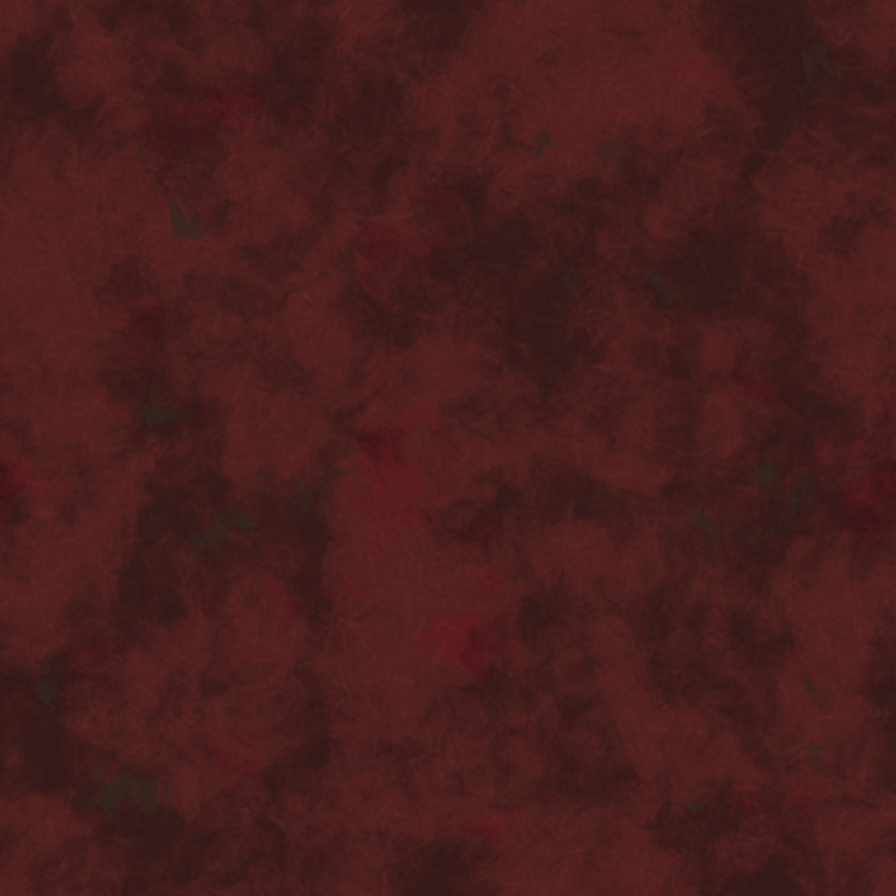
Give the GLSL for this texture, as a WebGL 2 fragment shader.

```glsl
#version 300 es
precision highp float;
// Dark red felted cloth: layered gradient noise gives worn, shadowy mottling,
// cellular scatter lays short bent fibres and radiating tufts over it.
// Every lattice wraps at a whole number of cells, so the square tiles.

uniform vec2 u_resolution;
out vec4 fragColor;

// Three random values per lattice cell, repeating every "period" cells.
vec3 cellHash(vec2 cell, float period, float seed) {
    uvec3 v = uvec3(mod(cell + 0.5, period), seed);
    v = v * 1664525u + 1013904223u;
    v.x += v.y * v.z; v.y += v.z * v.x; v.z += v.x * v.y;
    v ^= v >> 16u;
    v.x += v.y * v.z; v.y += v.z * v.x; v.z += v.x * v.y;
    return vec3(v >> 16u) / 65535.0;
}

// Lattice coordinates, shifted per layer so that cell borders never line up.
vec2 lattice(vec2 uv, float period, float seed) {
    return uv * period + fract(seed * vec2(0.618, 0.414));
}

float slope(vec2 cell, vec2 corner, vec2 f, float period, float seed) {
    float angle = cellHash(cell + corner, period, seed).x * 6.2832;
    return dot(vec2(cos(angle), sin(angle)), f - corner);
}

float gradientNoise(vec2 uv, float period, float seed) {
    vec2 p = lattice(uv, period, seed);
    vec2 cell = floor(p);
    vec2 f = p - cell;
    vec2 w = f * f * f * (f * (f * 6.0 - 15.0) + 10.0);
    float low = mix(slope(cell, vec2(0, 0), f, period, seed),
                    slope(cell, vec2(1, 0), f, period, seed), w.x);
    float high = mix(slope(cell, vec2(0, 1), f, period, seed),
                     slope(cell, vec2(1, 1), f, period, seed), w.x);
    return mix(low, high, w.y) * 4.0;
}

// Octaves summed to about unit deviation.
float clouds(vec2 uv, float period, int octaves, float seed) {
    float sum = 0.0, power = 0.0, weight = 1.0;
    for (int i = 0; i < octaves; i++) {
        sum += weight * gradientNoise(uv, period, seed + float(i));
        power += weight * weight;
        weight *= 0.72;
        period *= 2.0;
    }
    return sum / sqrt(power);
}

// One short bent fibre per cell, lighter or darker than the ground.
float fibres(vec2 uv, float period, float seed) {
    vec2 p = lattice(uv, period, seed);
    vec2 home = floor(p);
    float sum = 0.0;
    for (int y = -1; y <= 1; y++)
    for (int x = -1; x <= 1; x++) {
        vec2 cell = home + vec2(x, y);
        vec3 place = cellHash(cell, period, seed);
        vec3 form = cellHash(cell, period, seed + 1.0);
        float angle = place.z * 6.2832;
        vec2 along = vec2(cos(angle), sin(angle));
        vec2 d = p - cell - place.xy;
        float s = dot(d, along);
        float t = dot(d, vec2(-along.y, along.x)) + (form.x - 0.5) * 0.6 * s * s;
        float body = smoothstep(0.14, 0.02, abs(t));
        float ends = smoothstep(0.85, 0.4, abs(s));
        sum += body * ends * (form.y * 1.8 - 0.75);
    }
    return sum;
}

// Star-shaped tufts: sine spokes around scattered centres.
float tufts(vec2 uv, float period, float seed) {
    vec2 p = lattice(uv, period, seed);
    vec2 home = floor(p);
    float sum = 0.0;
    for (int y = -1; y <= 1; y++)
    for (int x = -1; x <= 1; x++) {
        vec2 cell = home + vec2(x, y);
        vec3 h = cellHash(cell, period, seed);
        vec2 d = p - cell - h.xy;
        float r = length(d);
        float a = atan(d.y, d.x + 1e-5) + (h.z - 0.5) * r;
        float spokes = sin(a * 11.0 + h.z * 40.0) + sin(a * 17.0 + h.x * 30.0 + r * 5.0);
        sum += spokes * smoothstep(0.04, 0.25, r) * smoothstep(0.8, 0.2, r) * h.z;
    }
    return sum;
}

void main() {
    vec2 uv = gl_FragCoord.xy / u_resolution;

    // Surface pile
    float pile = fibres(uv, 27.0, 11.0) * 0.7 + fibres(uv, 41.0, 21.0)
               + fibres(uv, 62.0, 31.0) * 0.9 + tufts(uv, 15.0, 41.0) * 0.4;

    // Mottling with edges feathered by the pile
    vec2 warp = vec2(clouds(uv, 9.0, 3, 50.0), clouds(uv, 9.0, 3, 60.0));
    vec2 bent = uv + warp * 0.008;
    float tone = clouds(bent, 5.0, 6, 70.0) + pile * 0.1;
    vec3 color = mix(vec3(0.205, 0.098, 0.094), vec3(0.330, 0.131, 0.121),
                     smoothstep(-2.0, 1.5, tone));

    // Crimson flushes and rare mossy stains
    float flush = smoothstep(0.7, 2.6, clouds(bent, 4.0, 4, 90.0));
    color += flush * vec3(0.035, -0.025, -0.006);
    float moss = smoothstep(1.5, 2.6, clouds(bent, 7.0, 5, 110.0) - tone * 0.3);
    color = mix(color, vec3(0.205, 0.150, 0.120), moss * 0.7);

    // Relief of the pile and fine grain
    float grain = gradientNoise(uv, 190.0, 130.0);
    color *= 1.0 + pile * 0.06 + grain * 0.018;
    fragColor = vec4(color, 1.0);
}
```
